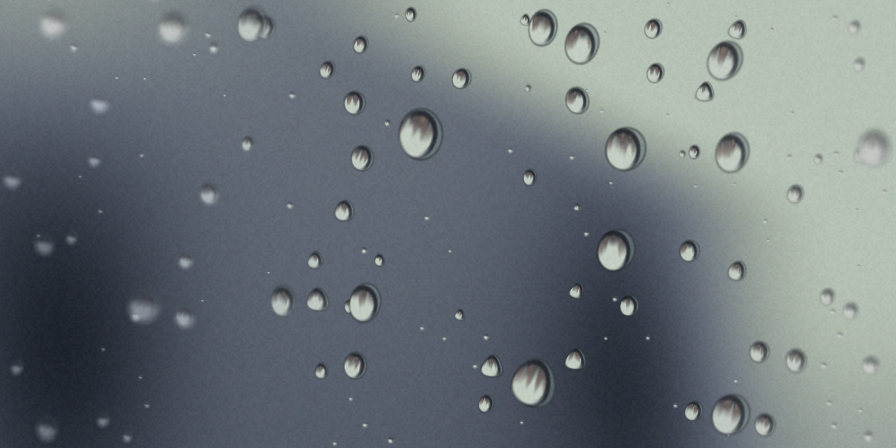
Reproduce this texture procedurally as a WebGL 1 fragment shader.

```glsl
precision highp float;
// Raindrops on a window in front of a blurred grey-green view.
// A smooth tone field gives the backdrop; three jittered grids of drops
// lie over it, sharp near the centre and out of focus toward the sides.

uniform vec2 u_resolution;

vec3 hash3(vec2 p) {
  vec3 q = fract(p.xyx * vec3(0.1031, 0.1030, 0.0973));
  q += dot(q, q.yxz + 33.33);
  return fract((q.xxy + q.yzz) * q.zyx);
}

float noise(vec2 p) {
  vec2 i = floor(p), f = fract(p);
  f *= f * (3.0 - 2.0 * f);
  return mix(mix(hash3(i).x, hash3(i + vec2(1, 0)).x, f.x),
             mix(hash3(i + vec2(0, 1)).x, hash3(i + vec2(1, 1)).x, f.x), f.y);
}

float glow(vec2 p, vec2 centre, vec2 size) {
  vec2 q = (p - centre) / size;
  return exp(-dot(q, q));
}

// Slate tones in shadow, pale green in the light.
vec3 tint(float tone) {
  float blue = (0.045 + 0.12 * tone) * (1.0 - smoothstep(0.3, 0.66, tone));
  return tone + vec3(0.0, 0.015 + 0.045 * tone, blue);
}

vec3 backdrop(vec2 p) {
  float tone = 0.33 + 0.09 * p.y;
  tone -= 0.21 * glow(p, vec2(0.14, 0.2), vec2(0.25, 0.4));
  tone -= 0.08 * glow(p, vec2(0.0, 0.55), vec2(0.35, 0.3));
  tone -= 0.2 * glow(p, vec2(1.45, 0.22), vec2(0.27, 0.42));
  tone += 0.14 * glow(p, vec2(0.08, 1.08), vec2(0.42, 0.27));
  float reach = p.x + 0.72 * smoothstep(0.48, 1.05, p.y) - 0.1 * (1.0 - p.y);
  tone = mix(tone, 0.71, smoothstep(1.25, 1.83, reach));
  tone -= 0.12 * glow(p, vec2(1.9, -0.05), vec2(0.4, 0.25));
  return tint(tone);
}

// q is the position in drop radii, soft the edge width, blur the defocus.
vec3 shadeDrop(vec3 behind, vec2 q, float soft, float blur, vec3 rnd) {
  float lean = 0.05 + 0.3 * rnd.x;
  float detail = (1.0 - blur) * (1.0 - smoothstep(0.25, 0.8, soft));
  q = mat2(cos(lean), sin(lean), -sin(lean), cos(lean)) * q;
  q.x *= 1.18 * (1.0 + 0.45 * smoothstep(0.7, 1.0, rnd.y) * detail * q.y);
  float angle = atan(q.y, q.x + 0.0001);
  float dist = length(q) + 0.05 * sin(2.0 * angle + 6.28 * rnd.z);
  float cover = 1.0 - smoothstep(1.0 - soft, 1.0 + soft, dist);

  // Upside-down view inside: bright sky below, dark brown streaks above.
  vec2 inner = q + vec2(0.16, 0.08);
  float streak = noise(vec2(inner.x * 5.0 + 40.0 * rnd.x, inner.y * 1.2 + 9.0));
  vec3 light = mix(vec3(0.76, 0.80, 0.76), min(behind + 0.3, 0.78), blur);
  vec3 dark = mix(vec3(0.12, 0.14, 0.17), vec3(0.46, 0.38, 0.36), streak);
  dark = mix(behind * 0.7, dark, detail);
  float shade = smoothstep(-0.2, 0.6, inner.y + 0.8 * (streak - 0.5) * detail);
  vec3 view = mix(light, dark, shade * mix(0.75, 0.9, detail));

  // Thick glassy rim, widest on the right, with a dark line inside it.
  float rim = length(inner * vec2(1.12, 1.06));
  vec3 glass = mix(behind * 0.8 + 0.03, vec3(0.50, 0.58, 0.59), 0.45 * smoothstep(0.9, 1.1, rim));
  view = mix(view, glass, smoothstep(0.86 - soft, 0.92 + soft, rim) * mix(0.3, 1.0, detail));
  float line = 1.0 - smoothstep(0.03, 0.12 + soft, abs(rim - 0.9));
  view = mix(view, vec3(0.11, 0.13, 0.16), 0.8 * line * smoothstep(-0.7, 0.4, q.x + q.y) * detail);
  view *= 1.0 - 0.4 * smoothstep(0.85, 1.0, dist) * detail;
  return mix(behind, view, cover * mix(1.0, 0.9, blur));
}

// One jittered grid of drops; radii lie between the two sizes.
vec3 dropLayer(vec3 colour, vec2 p, float cell, float density, vec2 sizes, float seed) {
  vec2 home = floor(p / cell);
  for (int j = -1; j <= 1; j++) {
    for (int i = -1; i <= 1; i++) {
      vec2 id = home + vec2(i, j);
      vec3 place = hash3(id + seed);
      vec3 form = hash3(id + seed + 71.7);
      vec2 centre = (id + 0.15 + 0.7 * place.xy) * cell;
      float blur = smoothstep(0.3, 1.0, abs(centre.x - 1.18));
      float radius = mix(sizes.x, sizes.y, form.z) * mix(1.0, 0.7, blur);
      vec2 q = (p - centre) / radius;
      if (place.z < density && dot(q, q) < 9.0) {
        float soft = min(0.003 / radius + 0.5 / (u_resolution.y * radius) + 0.35 * blur, 0.9);
        colour = shadeDrop(colour, q, soft, blur, form);
      }
    }
  }
  return colour;
}

void main() {
  vec2 p = gl_FragCoord.xy / u_resolution.y;
  vec3 colour = backdrop(p);

  // Specks, small drops, then large drops.
  colour = dropLayer(colour, p, 0.07, 0.16, vec2(0.003, 0.009), 13.0);
  colour = dropLayer(colour, p, 0.125, 0.48, vec2(0.012, 0.032), 37.0);
  colour = dropLayer(colour, p, 0.25, 0.62, vec2(0.034, 0.06), 59.0);

  // Fine film grain.
  colour += 0.03 * (noise(p * 230.0) - 0.5) + 0.015 * (hash3(floor(p * 256.0)) - 0.5);
  gl_FragColor = vec4(clamp(colour, 0.0, 1.0), 1.0);
}
```
